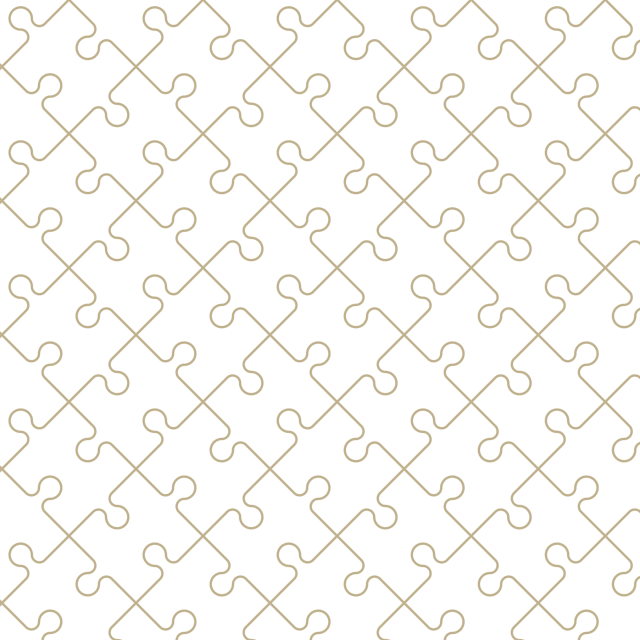
Write a WebGL 1 fragment shader that draws this pattern.

```glsl
precision highp float;
// Interlocking jigsaw outlines on a diagonal grid, thin tan lines on white.
// Each square tile has fourfold rotational symmetry, so it folds to one seam:
// a straight edge with a round knob joined by two tangent fillets.

uniform vec2 u_resolution;

const float TILE = 0.2095;               // tile side, as a share of the canvas
const vec2 ORIGIN = vec2(0.003, 0.0578); // a grid node on the canvas
const float KNOB_HEIGHT = 0.155;         // the lengths below are in tiles
const float KNOB_RADIUS = 0.083;
const float HALF_WIDTH = 0.0088;
const float DIAGONAL = 0.70710678;
const float PI = 3.14159265;
const vec3 PAPER = vec3(1.0);
const vec3 LINE = vec3(0.75, 0.69, 0.55);

// Distance to an arc spanning halfAngle on both sides of the direction middle.
float arcDistance(vec2 p, vec2 center, float radius, float middle, float halfAngle) {
  vec2 q = p - center;
  float len = length(q);
  float along = dot(q, vec2(cos(middle), sin(middle)));
  return along >= len * cos(halfAngle) ? abs(len - radius) : 1.0;
}

// Turn any quadrant onto the first by quarter turns, keeping handedness.
vec2 foldQuarterTurns(vec2 p) {
  return p.x * p.y < 0.0 ? abs(p.yx) : abs(p);
}

// Distance to a seam along the x axis, with its knob above the origin.
float seamDistance(vec2 p, float height, float radius) {
  p.x = abs(p.x);
  float fillet = (height - radius * DIAGONAL) / (1.0 + DIAGONAL);
  float neck = (radius + fillet) * DIAGONAL;
  float straight = length(vec2(min(p.x - neck, 0.0), p.y));
  float bend = arcDistance(p, vec2(neck, fillet), fillet, PI * 1.125, PI * 0.375);
  float knob = arcDistance(p, vec2(0.0, height), radius, PI * 0.5, PI * 0.75);
  return min(straight, min(bend, knob));
}

void main() {
  vec2 uv = gl_FragCoord.xy / u_resolution.y;
  float pixel = 1.0 / (u_resolution.y * TILE);

  // Tile centered on a node, its seams running out to the corners.
  vec2 cell = fract((uv - ORIGIN) / TILE + 0.5) - 0.5;
  vec2 q = foldQuarterTurns(cell);

  // Seam frame: x along the diagonal from its midpoint, y to its left.
  vec2 seam = vec2(q.x + q.y - 0.5, q.y - q.x) * DIAGONAL;
  float d = seamDistance(seam, KNOB_HEIGHT, KNOB_RADIUS) - HALF_WIDTH;

  float ink = 1.0 - smoothstep(-0.75 * pixel, 0.75 * pixel, d);
  gl_FragColor = vec4(mix(PAPER, LINE, ink), 1.0);
}
```
